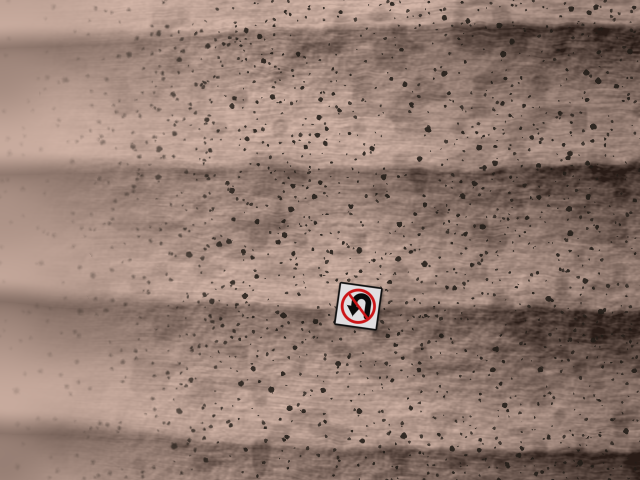
A Shadertoy shader for this texture:

```glsl
// Speckled, ridged clay wall in raking light, soft at the left, with a small turn-ban sign.

float hash(vec2 p) {
    vec3 q = fract(vec3(p.xyx) * 0.1031);
    q += dot(q, q.yzx + 33.33);
    return fract((q.x + q.y) * q.z);
}

float noise(vec2 p) {
    vec2 i = floor(p), f = fract(p);
    f = f * f * (3.0 - 2.0 * f);
    return mix(mix(hash(i), hash(i + vec2(1, 0)), f.x),
               mix(hash(i + vec2(0, 1)), hash(i + vec2(1, 1)), f.x), f.y);
}

// Lumpy clay height, stretched along the ridges
float relief(vec2 p) {
    float sum = 0.0, amp = 0.5;
    vec2 q = p * vec2(20.0, 28.0);
    for (int i = 0; i < 4; i++) {
        sum += amp * noise(q);
        q = q * 2.1 + 17.3;
        amp *= 0.58;
    }
    return sum;
}

// Coverage of dark grains, one candidate in each cell
float specks(vec2 p, float cells, float chance, float size, float blur) {
    vec2 warped = p + 0.003 * (vec2(noise(p * 190.0), noise(p * 190.0 + 41.0)) - 0.5);
    vec2 home = floor(warped * cells);
    float cover = 0.0;
    for (int j = -1; j <= 1; j++)
    for (int i = -1; i <= 1; i++) {
        vec2 cell = home + vec2(i, j);
        vec2 centre = (cell + vec2(hash(cell + 7.1), hash(cell + 31.7))) / cells;
        float radius = size * mix(0.45, 1.25, pow(hash(cell + 83.0), 2.0));
        float grain = 1.0 - smoothstep(radius - blur, radius + blur, length(warped - centre));
        cover = max(cover, grain * step(hash(cell + 57.0), chance));
    }
    return cover;
}

float segment(vec2 p, vec2 a, vec2 b) {
    vec2 d = b - a;
    return length(p - a - d * clamp(dot(p - a, d) / dot(d, d), 0.0, 1.0));
}

float roundedBox(vec2 p, float halfSize, float corner) {
    vec2 d = abs(p) - halfSize + corner;
    return length(max(d, 0.0)) + min(max(d.x, d.y), 0.0) - corner;
}

float fill(float d, float aa) { return 1.0 - smoothstep(-aa, aa, d); }

// Square plate: hooked arrow under a red ring and slash
vec3 addSign(vec3 col, vec2 p, float pixel) {
    float scale = 0.0455, aa = 0.75 * pixel / scale;
    vec2 d = (p - vec2(0.7465, 0.362)) / scale;
    vec2 q = vec2(dot(d, vec2(0.99, -0.139)), dot(d, vec2(0.139, 0.99)));
    float plate = roundedBox(q, 1.0, 0.1);
    col *= 1.0 - 0.35 * fill(roundedBox(q - vec2(0.04, -0.07), 1.0, 0.1), 0.12);
    col = mix(col, vec3(0.06), fill(plate, aa));
    col = mix(col, vec3(0.88, 0.87, 0.88), fill(plate + 0.08, aa));

    vec2 a = q - vec2(0.12, 0.16);
    float arch = a.y > 0.0 ? abs(length(a) - 0.32) : 9.0;
    float legs = min(segment(a, vec2(0.32, 0.0), vec2(0.32, -0.58)),
                     segment(a, vec2(-0.32, 0.0), vec2(-0.32, -0.2)));
    vec2 t = a - vec2(-0.32, -0.64);
    float head = max(abs(t.x) * 0.82 - t.y * 0.57, t.y - 0.46);
    float arrow = min(min(arch, legs) - 0.13, head);
    col = mix(col, vec3(0.04), fill(arrow, aa));

    float ring = abs(length(q) - 0.74) - 0.065;
    float slash = segment(q, vec2(-0.52, 0.52), vec2(0.52, -0.52)) - 0.06;
    return mix(col, vec3(0.8, 0.08, 0.09), fill(min(ring, slash), aa));
}

void mainImage(out vec4 fragColor, in vec2 fragCoord) {
    vec2 p = fragCoord / iResolution.y;
    float pixel = 1.0 / iResolution.y;
    float focus = smoothstep(0.0, 0.58, p.x);

    // Ridges fan apart toward the right
    float u = clamp(p.x / 1.333, 0.0, 1.0);
    float fan = u * (2.0 - u);
    float wobble = 0.012 * (noise(vec2(p.x * 7.0, p.y * 3.0)) - 0.5)
                 + 0.007 * focus * (noise(p * vec2(38.0, 12.0)) - 0.5);
    float band = (1.0 - p.y + wobble - mix(0.105, 0.06, fan)) / mix(0.265, 0.298, fan);
    float f = fract(band);
    float ramp = smoothstep(-0.1, 0.8, f) * (1.0 - smoothstep(mix(0.8, 0.93, focus), 1.0, f));
    float crease = exp(-abs(fract(band + 0.5) - 0.5) * 16.0);

    // Broad light falls off to the right and slightly downward
    float light = mix(0.67, 0.98, ramp) - 0.1 * crease;
    light -= smoothstep(0.7, 1.36, p.x) * mix(0.5, 0.27, ramp);
    light += 0.09 * (p.y - 0.5) + 0.05 * (1.0 - focus);
    light += 0.14 * (noise(p * vec2(7.0, 10.0)) - 0.5);

    // Raking relief, pits and drawn horizontal grooves
    float rough = mix(0.5, 1.2, noise(p * vec2(5.0, 8.0) + 3.0)) * mix(1.1, 0.65, ramp);
    float slope = relief(p) - relief(p + vec2(-0.004, 0.005));
    light += focus * rough * 0.95 * slope;
    light -= 0.16 * focus * smoothstep(0.57, 0.8, noise(p * vec2(24.0, 30.0) + 9.0));
    float groove = noise(vec2(p.x * 11.0, band * 48.0)) + noise(vec2(p.x * 24.0, band * 95.0));
    light += 0.13 * focus * (groove - 1.0);
    light += 0.1 * focus * (noise(p * vec2(150.0, 230.0)) - 0.5);
    vec3 col = mix(vec3(0.16, 0.11, 0.09), vec3(0.75, 0.64, 0.59), clamp(light, 0.0, 1.13));

    // Mineral grains sharpen and thicken toward the right
    float blur = max(mix(0.006, 0.0013, focus), 0.6 * pixel);
    float density = mix(0.12, 0.4, focus) * mix(0.6, 1.3, noise(p * 6.0 + 20.0));
    float grains = max(specks(p, 34.0, density, 0.0052, blur),
                       0.85 * specks(p + 5.0, 62.0, density * 0.75, 0.0031, blur));
    col = mix(col, vec3(0.13, 0.11, 0.09), 0.88 * grains * mix(0.15, 1.0, focus));

    fragColor = vec4(addSign(col, p, pixel), 1.0);
}
```
